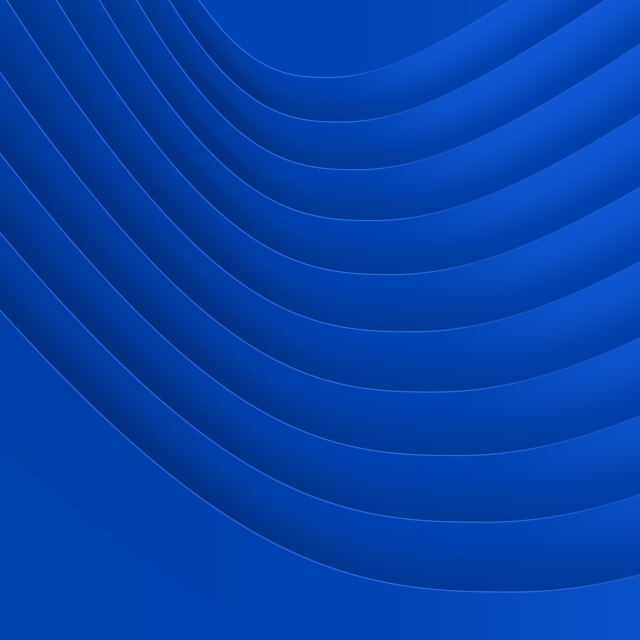
A Shadertoy shader for this background:

```glsl
// Nested blue valley-shaped layers with soft shading and thin bright rims.

#define LAYERS 10
#define BEND_POWER 2.7
#define RIGHT_SLOPE 0.75
#define RIM_WIDTH 0.0007
#define RIM_STRENGTH 0.75
#define RIM_COLOR vec3(0.20, 0.47, 0.96)
#define DEEP_BLUE vec3(0.0, 0.185, 0.49)
#define DUSK_BLUE vec3(0.0, 0.228, 0.61)
#define MAIN_BLUE vec3(0.0, 0.262, 0.70)
#define BRIGHT_BLUE vec3(0.065, 0.345, 0.83)

// Height of layer edge k at x: a steep left arm and a gentler right arm.
float edgeHeight(float x, float k) {
    float lowestX = 0.5143 + k * (0.0189 + 0.00148 * k);
    float lowestY = 0.8789 - k * (0.0671 + 0.00247 * k);
    float leftBend = 0.2734 + k * (0.0234 + 0.00195 * k);
    float rightBend = 0.1667 + 0.0378 * k;
    float leftSlope = 3.0 - k * (0.286 - 0.0127 * k);
    float dx = abs(x - lowestX);
    float leftRise = leftSlope * (pow(pow(leftBend, BEND_POWER)
                   + pow(dx, BEND_POWER), 1.0 / BEND_POWER) - leftBend);
    float rightRise = RIGHT_SLOPE * (length(vec2(dx, rightBend)) - rightBend);
    return lowestY + (x < lowestX ? leftRise : rightRise);
}

float edgeSlope(float x, float k) {
    const float e = 0.002;
    return (edgeHeight(x + e, k) - edgeHeight(x - e, k)) / (2.0 * e);
}

// Shade across one layer: t runs from its upper edge (0) to its lower edge (1).
vec3 layerColor(float t, float slope) {
    float lit = smoothstep(-0.1, 0.62, slope);
    float leftFacing = smoothstep(0.0, -1.2, slope);
    float shadow = exp(-pow((slope + 1.0) / 0.65, 2.0));
    vec3 upper = mix(MAIN_BLUE, DUSK_BLUE, 0.6 * leftFacing);
    upper = mix(upper, BRIGHT_BLUE, lit);
    vec3 lower = mix(DUSK_BLUE, MAIN_BLUE, 0.75 * lit);
    lower = mix(lower, DEEP_BLUE, 0.9 * shadow);
    return mix(upper, lower, smoothstep(0.08, 1.0, t));
}

// Plain ground below the layers, with a faint fold at the lower left.
vec3 groundColor(vec2 p, float pixel) {
    float foldY = 0.303 - p.x * (0.85 - 0.338 * p.x);
    float fold = smoothstep(-pixel, pixel, p.y - foldY);
    float nearLeft = 1.0 - smoothstep(0.1, 0.5, p.x);
    vec3 color = mix(MAIN_BLUE, DUSK_BLUE, (0.12 + 0.3 * fold) * nearLeft);
    return mix(color, BRIGHT_BLUE, 0.6 * smoothstep(0.5, 1.05, p.x));
}

void mainImage(out vec4 fragColor, in vec2 fragCoord) {
    vec2 p = fragCoord / iResolution.xy;
    float pixel = 1.0 / iResolution.y;
    vec3 color = groundColor(p, pixel);

    // Paint from the outermost layer inward.
    for (int i = LAYERS - 1; i >= 0; i--) {
        float k = float(i);
        float edge = edgeHeight(p.x, k);
        float slope = edgeSlope(p.x, k);
        float dist = (p.y - edge) / sqrt(1.0 + slope * slope);

        vec3 layer = mix(MAIN_BLUE, BRIGHT_BLUE, 0.3 * smoothstep(0.4, 0.9, p.x));
        if (i > 0) {
            float upperEdge = edgeHeight(p.x, k - 1.0);
            float t = clamp((upperEdge - p.y) / (upperEdge - edge), 0.0, 1.0);
            layer = layerColor(t, slope);
        }
        color = mix(color, layer, smoothstep(-0.7 * pixel, 0.7 * pixel, dist));

        // The rim fades on the lit side.
        float rim = 1.0 - smoothstep(0.0, RIM_WIDTH + 0.8 * pixel, abs(dist));
        float fade = 1.0 - 0.6 * smoothstep(0.0, 0.4, slope);
        color = mix(color, RIM_COLOR, RIM_STRENGTH * fade * rim);
    }
    fragColor = vec4(color, 1.0);
}
```
